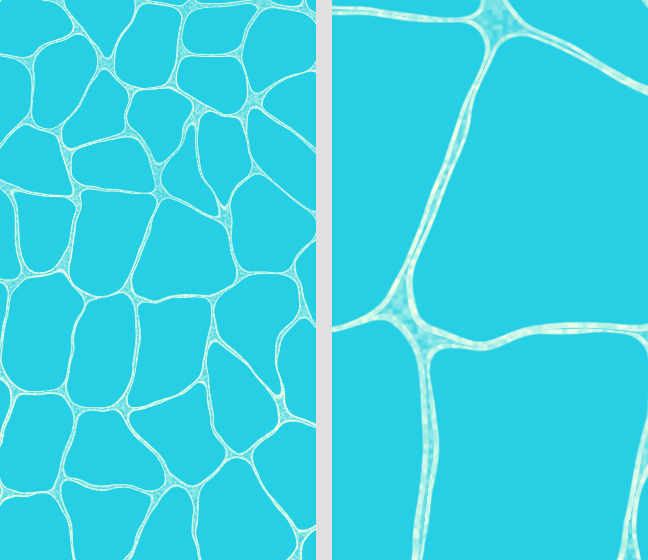
Left, the full canvas; right, a detail of the centre.
A Shadertoy shader for this texture:

```glsl
#define WATER vec3(0.15, 0.81, 0.89)
#define FOAM vec3(0.95, 1.0, 0.915)
#define JITTER 0.84
#define WARP 0.085
#define RIPPLE 0.024
#define ROUNDING 0.036
#define SPREAD 0.0064
#define STROKE 0.0027
#define WEB_FILL 0.45
#define GRAIN 190.0

vec2 hash2(vec2 p) {
    return fract(sin(vec2(dot(p, vec2(127.1, 311.7)),
                          dot(p, vec2(269.5, 183.3)))) * 43758.5453);
}

// Two independent channels of smooth value noise
vec2 noise2(vec2 p) {
    vec2 i = floor(p), f = fract(p);
    vec2 u = f * f * f * (f * (f * 6.0 - 15.0) + 10.0);
    return mix(mix(hash2(i), hash2(i + vec2(1, 0)), u.x),
               mix(hash2(i + vec2(0, 1)), hash2(i + vec2(1, 1)), u.x), u.y);
}

float smoothMin(float a, float b, float k) {
    float h = max(k - abs(a - b), 0.0) / k;
    return min(a, b) - 0.25 * h * h * k;
}

vec2 cellCentre(vec2 id) {
    return id + 0.5 + JITTER * (hash2(id) - 0.5);
}

// Rounded distance to the cell border, in canvas widths; also yields the cell id
float cellBorder(vec2 q, mat2 jacobian, out vec2 cell) {
    vec2 base = floor(q);
    float nearest = 1e3;
    for (int y = -1; y <= 1; y++)
    for (int x = -1; x <= 1; x++) {
        vec2 id = base + vec2(x, y);
        vec2 r = cellCentre(id) - q;
        float d = dot(r, r);
        if (d < nearest) { nearest = d; cell = id; }
    }
    vec2 own = cellCentre(cell);
    float border = 1.0;
    for (int y = -2; y <= 2; y++)
    for (int x = -2; x <= 2; x++) {
        if (x == 0 && y == 0) continue;
        vec2 other = cellCentre(cell + vec2(x, y));
        vec2 normal = normalize(other - own);
        float d = dot(0.5 * (own + other) - q, normal);
        d /= max(length(normal * jacobian), 0.5);
        border = smoothMin(border, d, ROUNDING);
    }
    return border;
}

// Wavy cells, tall and large in front, smaller towards the top
vec2 poolSpace(vec2 p) {
    vec2 w = p + WARP * (noise2(p * 5.0 + 3.7) - 0.5)
               + RIPPLE * (noise2(p * 12.0 + 21.3) - 0.5);
    return vec2((w.x - 0.5) * (4.0 + 0.75 * w.y) + 40.3,
                w.y * (2.6 + 0.6 * w.y) + 12.4);
}

void mainImage(out vec4 fragColor, in vec2 fragCoord) {
    vec2 p = fragCoord / iResolution.x;
    float pixel = 1.0 / iResolution.x;
    float depth = fragCoord.y / iResolution.y;

    vec2 q = poolSpace(p);
    mat2 jacobian = mat2(dFdx(q), dFdy(q)) * iResolution.x;
    vec2 cell;
    float border = cellBorder(q, jacobian, cell);

    // Each cell has its own strand, drifting towards and away from its neighbour
    float nearness = mix(1.2, 0.8, depth);
    vec2 drift = noise2(p * 7.0 + cell * 17.0);
    float braid = noise2(p * 24.0 + cell * 5.0).x;
    float offset = SPREAD * nearness * max(1.3 * drift.x + 0.6 * braid - 0.45, 0.0);
    float halfWidth = STROKE * nearness * mix(0.7, 1.25, drift.y);
    float soft = max(0.0012, 0.6 * pixel);

    // Chalky strokes with a faint fill between the strands
    float strand = 1.0 - smoothstep(halfWidth - soft, halfWidth + soft, abs(border - offset));
    float web = WEB_FILL * (1.0 - smoothstep(-soft, soft, border - offset));
    vec2 chalk = noise2(p * GRAIN);
    float pressure = mix(0.8, 1.05, noise2(p * 4.0 + 9.1).x);
    float foam = max(strand * mix(0.65, 1.1, chalk.x), web * mix(0.3, 1.5, chalk.y));

    fragColor = vec4(mix(WATER, FOAM, clamp(foam * pressure, 0.0, 1.0)), 1.0);
}
```
